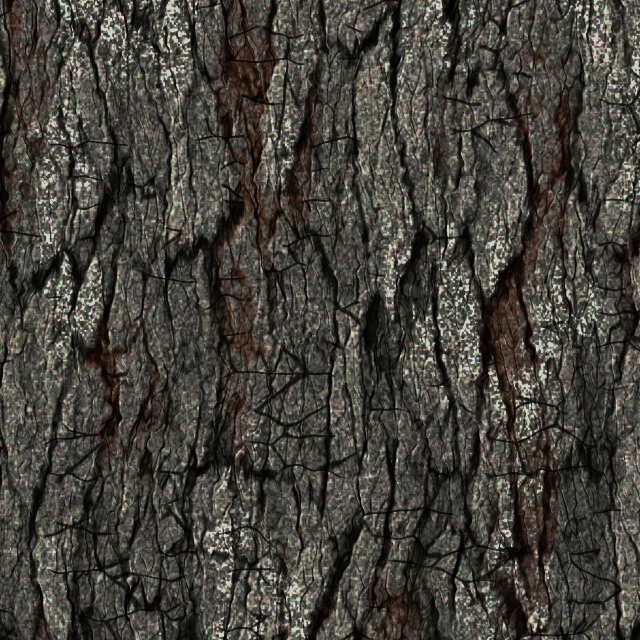
Write a Shadertoy shader that draws this texture.

```glsl
const vec3 PIT = vec3(0.10, 0.10, 0.08);
const vec3 BARK = vec3(0.22, 0.22, 0.20);
const vec3 RIDGE = vec3(0.33, 0.33, 0.31);
const vec3 TAN = vec3(0.47, 0.44, 0.38);
const vec3 LICHEN = vec3(0.62, 0.61, 0.54);
const vec3 PALE = vec3(0.80, 0.82, 0.77);
const vec3 RUST_TINT = vec3(1.40, 0.90, 0.74);

const vec2 PLATE_FREQ = vec2(12.0, 3.0);   // largest plates per canvas
const vec2 FIBRE_FREQ = vec2(120.0, 16.0);
const vec2 CRACK_FREQ = vec2(9.0, 19.0);
const vec2 TO_LIGHT = vec2(-0.86, 0.50);
const float GRAIN_FREQ = 300.0;
const float BRIGHTNESS = 0.28;
const float SHADOW_STRENGTH = 2.2;
const float SLOPE_STRENGTH = 2.2;
const float LICHEN_STRENGTH = 0.55;
const float FLECK_STRENGTH = 0.20;

vec2 hash2(vec2 p) {
    vec3 q = fract(p.xyx * vec3(0.1031, 0.1030, 0.0973));
    q += dot(q, q.yzx + 33.33);
    return fract((q.xx + q.yz) * q.zy);
}

float noise(vec2 p) {
    vec2 i = floor(p), f = fract(p);
    f = f * f * (3.0 - 2.0 * f);
    float low = mix(hash2(i).x, hash2(i + vec2(1, 0)).x, f.x);
    float high = mix(hash2(i + vec2(0, 1)).x, hash2(i + vec2(1, 1)).x, f.x);
    return mix(low, high, f.y);
}

// Cellular noise: x = gap to the nearest border, y = cell value, z = facet tilt
vec3 cells(vec2 p) {
    vec2 base = floor(p), f = fract(p);
    float nearest = 8.0, second = 8.0, id = 0.0, tilt = 0.0;
    for (int y = -1; y <= 1; y++)
    for (int x = -1; x <= 1; x++) {
        vec2 g = vec2(x, y);
        vec2 h = hash2(base + g);
        vec2 offset = g + 0.05 + 0.9 * h - f;
        float d = length(offset);
        if (d < nearest) {
            second = nearest;
            nearest = d;
            id = fract(h.x * 7.3 + h.y * 3.7);
            tilt = dot(offset, h.yx - 0.5);
        } else {
            second = min(second, d);
        }
    }
    return vec3(second - nearest, id, tilt);
}

// Leaning trunk lines with ragged, splintered plate ends
vec2 warp(vec2 p) {
    vec2 q = p;
    q.x += 0.014 * sin(p.y * 6.0 + p.x * 5.0) + 0.006 * sin(p.y * 17.0 - p.x * 11.0 + 1.0);
    q.x += 0.009 * (noise(p * vec2(38.0, 22.0)) - 0.5);
    q.x += 0.007 * (noise(p * vec2(95.0, 75.0)) - 0.5);
    q.y += 0.035 * (noise(p * vec2(60.0, 10.0)) - 0.5);
    q.y += 0.014 * (noise(p * vec2(140.0, 45.0)) - 0.5);
    return q;
}

// Stacked faceted plates of four sizes plus vertical fibres
float relief(vec2 p) {
    vec2 q = warp(p);
    vec2 freq = PLATE_FREQ;
    float h = 0.0, amp = 0.42;
    for (int i = 0; i < 4; i++) {
        vec3 c = cells(q * freq + 17.0 * float(i));
        h += amp * (0.22 + 0.78 * c.y + 0.9 * c.z) * smoothstep(0.0, 0.18, c.x);
        amp *= 0.65;
        freq *= vec2(2.0, 2.25);
    }
    return h + 0.12 * (noise(q * FIBRE_FREQ) - 0.5) + 0.08 * (noise(p * vec2(170.0, 110.0)) - 0.5);
}

float ramp(float a, float b, float v) {
    return clamp((v - a) / (b - a), 0.0, 1.0);
}

vec3 barkColour(float v) {
    vec3 c = PIT * ramp(0.0, 0.10, v);
    c = mix(c, BARK, ramp(0.10, 0.22, v));
    c = mix(c, RIDGE, ramp(0.22, 0.33, v));
    c = mix(c, TAN, ramp(0.33, 0.44, v));
    c = mix(c, LICHEN, ramp(0.44, 0.61, v));
    return mix(c, PALE, ramp(0.61, 0.81, v));
}

void mainImage(out vec4 fragColor, in vec2 fragCoord) {
    vec2 p = fragCoord / min(iResolution.x, iResolution.y);
    float h = relief(p);

    // Light: fine slope, cast shadow and dark crevices
    float slope = clamp(h - relief(p + TO_LIGHT * 0.003), -0.28, 0.32);
    float shadow = 0.0;
    for (int i = 1; i <= 4; i++) {
        float reach = 0.006 * float(i);
        shadow = max(shadow, relief(p + TO_LIGHT * reach) - h - 7.0 * reach);
    }
    float light = (0.50 + 1.0 * h) * (1.0 + SLOPE_STRENGTH * slope);
    light *= exp(-SHADOW_STRENGTH * shadow) * mix(0.32, 1.0, smoothstep(0.12, 0.42, h));

    // Short cross cracks
    vec2 crackPoint = p + 0.010 * noise(p * vec2(45.0, 30.0));
    float crack = 1.0 - smoothstep(0.02, 0.08, cells(crackPoint * CRACK_FREQ + 5.0).x);
    light *= 1.0 - 0.75 * crack * smoothstep(0.58, 0.68, noise(p * vec2(22.0, 14.0) + 40.0));

    // Mineral grain, scattered flecks and speckled lichen on raised plates
    float grain = 0.6 * noise(p * GRAIN_FREQ) + 0.4 * noise(p * GRAIN_FREQ * 0.57 + 9.0);
    float patches = 0.6 * noise(p * vec2(11.0, 4.0) + 3.0) + 0.4 * noise(p * vec2(40.0, 14.0));
    float raised = smoothstep(0.32, 0.60, h);
    float lichen = smoothstep(0.50, 0.80, patches) * raised * smoothstep(0.46, 0.78, grain);
    float fleck = smoothstep(0.62, 0.90, noise(p * 240.0 + 80.0)) * raised;
    float value = BRIGHTNESS * light * (0.45 + 1.1 * grain);
    value += (LICHEN_STRENGTH * lichen + FLECK_STRENGTH * fleck) * min(light, 1.2);

    // Colour, rusty hollows and slight hue scatter
    vec3 colour = barkColour(value);
    float rust = smoothstep(0.58, 0.80, noise(p * vec2(13.0, 2.4) + 71.0));
    colour *= mix(vec3(1.0), RUST_TINT, rust * (1.0 - smoothstep(0.26, 0.48, h)));
    vec2 scatter = vec2(noise(p * 210.0 + 31.0), noise(p * 190.0 + 57.0)) - 0.5;
    colour *= 1.0 + 0.18 * vec3(scatter.x, -scatter.x * 0.5, scatter.y);
    fragColor = vec4(clamp(colour, 0.0, 1.0), 1.0);
}
```
